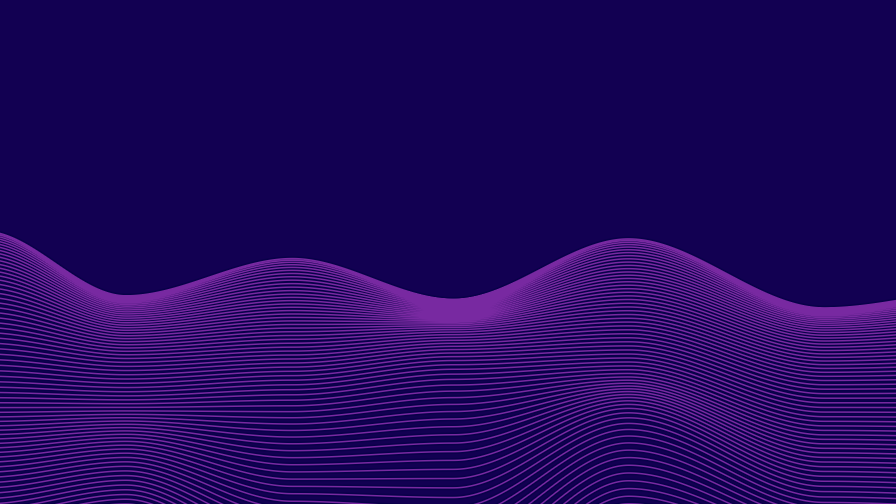
Write a WebGL 1 fragment shader that draws this background.

```glsl
precision highp float;
// Thin violet contour lines flowing in waves across the lower half of a deep indigo field.
// Six guide curves share the same crests and troughs; a cubic blend between them
// spaces the lines, and each line is drawn with slope-corrected, smoothed coverage.

uniform vec2 u_resolution;

const vec3 INDIGO = vec3(0.07, 0.0, 0.32);
const vec3 SHADE = vec3(0.03, 0.0, 0.285);
const vec3 VIOLET = vec3(0.47, 0.16, 0.63);
const float HALF_WIDTH = 0.0015;
const int LINES_PER_BAND = 13;

// Horizontal places of the crests and troughs, in canvas heights
const vec4 KNOTS_LEFT = vec4(-0.03, 0.25, 0.58, 0.90);
const vec3 KNOTS_RIGHT = vec3(1.247, 1.635, 1.99);

// Smooth weights of the seven knots at x
void knotWeights(float x, out vec4 left, out vec3 right) {
  vec4 riseLeft = smoothstep(vec4(-0.4, KNOTS_LEFT.xyz), KNOTS_LEFT, vec4(x));
  vec3 riseRight = smoothstep(vec3(KNOTS_LEFT.w, KNOTS_RIGHT.xy), KNOTS_RIGHT, vec3(x));
  left = riseLeft - vec4(riseLeft.yzw, riseRight.x);
  right = riseRight - vec3(riseRight.yz, 0.0);
}

// Depth below the top edge and slope of a guide curve
vec2 guide(float x, vec4 depthLeft, vec3 depthRight) {
  const float STEP = 0.004;
  vec4 left;
  vec3 right;
  knotWeights(x - STEP, left, right);
  float before = dot(left, depthLeft) + dot(right, depthRight);
  knotWeights(x + STEP, left, right);
  float after = dot(left, depthLeft) + dot(right, depthRight);
  return vec2(0.5 * (before + after), 0.5 * (after - before) / STEP);
}

// Catmull-Rom blend from b to c
vec2 blend(vec2 a, vec2 b, vec2 c, vec2 d, float t) {
  vec2 cubic = 3.0 * (b - c) + d - a;
  vec2 square = 2.0 * a - 5.0 * b + 4.0 * c - d;
  return b + 0.5 * t * (c - a + t * (square + t * cubic));
}

// Share of a pixel covered by a line at distance dist
float lineCoverage(float dist, float pixel) {
  float upper = min(dist + HALF_WIDTH, 0.5 * pixel);
  float lower = max(dist - HALF_WIDTH, -0.5 * pixel);
  return max(upper - lower, 0.0) / pixel;
}

// Lines from guide b to guide c: adds coverage (x), keeps nearest distance (y)
vec2 lineBand(vec2 ink, float depth, float pixel, vec2 a, vec2 b, vec2 c, vec2 d) {
  for (int i = 0; i < LINES_PER_BAND; i++) {
    vec2 line = blend(a, b, c, d, float(i) / float(LINES_PER_BAND));
    float dist = abs(depth - line.x) * inversesqrt(1.0 + line.y * line.y);
    ink = vec2(ink.x + lineCoverage(dist, pixel), min(ink.y, dist));
  }
  return ink;
}

void main() {
  float pixel = 1.0 / u_resolution.y;
  vec2 p = gl_FragCoord.xy * pixel;
  float depth = 1.0 - p.y;

  // Guide curves from the ridge down to below the canvas
  vec2 ridge = guide(p.x, vec4(0.459, 0.587, 0.513, 0.594), vec3(0.474, 0.611, 0.570));
  vec2 slope = guide(p.x, vec4(0.537, 0.627, 0.590, 0.621), vec3(0.546, 0.650, 0.627));
  vec2 shelf = guide(p.x, vec4(0.660, 0.697, 0.681, 0.664), vec3(0.639, 0.731, 0.724));
  vec2 plain = guide(p.x, vec4(0.799, 0.801, 0.794, 0.764), vec3(0.741, 0.845, 0.848));
  vec2 mound = guide(p.x, vec4(0.917, 0.891, 0.965, 0.968), vec3(0.829, 0.965, 0.973));
  vec2 floorLine = guide(p.x, vec4(1.053, 1.009, 1.169, 1.250), vec3(1.014, 1.111, 1.123));

  // Draw the five bands of lines
  vec2 ink = vec2(0.0, 1.0);
  ink = lineBand(ink, depth, pixel, ridge, ridge, slope, shelf);
  ink = lineBand(ink, depth, pixel, ridge, slope, shelf, plain);
  ink = lineBand(ink, depth, pixel, slope, shelf, plain, mound);
  ink = lineBand(ink, depth, pixel, shelf, plain, mound, floorLine);
  ink = lineBand(ink, depth, pixel, plain, mound, floorLine, 2.0 * floorLine - mound);

  // Faint shade beside the lines, then the lines themselves
  float shade = 1.0 - smoothstep(0.003, 0.006, ink.y);
  vec3 color = mix(INDIGO, SHADE, shade);
  color = mix(color, VIOLET, min(ink.x, 1.0));
  gl_FragColor = vec4(color, 1.0);
}
```
